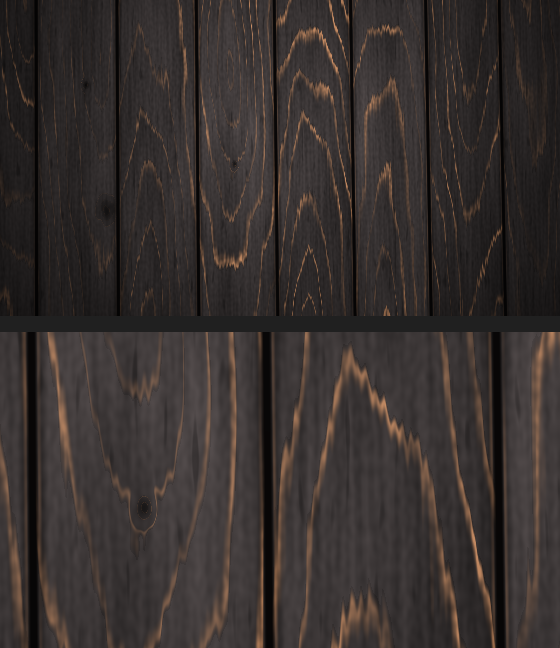
Top, the full canvas; bottom, a detail of the centre.
A WebGL 2 fragment shader for this texture:

```glsl
#version 300 es
precision highp float;

uniform vec2 u_resolution;
out vec4 fragColor;

// Per board: grain centre across, grain centre height, taper, gilding
const vec4 BOARDS[8] = vec4[8](
    vec4(0.36, 1.05, 0.60, 0.70), vec4(0.31, 0.80, 0.55, 0.55),
    vec4(-0.12, -0.35, 0.45, 0.75), vec4(-0.08, 0.78, 0.65, 0.85),
    vec4(-0.08, -0.12, 0.65, 1.15), vec4(-0.08, -0.40, 0.42, 0.95),
    vec4(0.16, 1.20, 0.50, 1.00), vec4(-0.12, 1.30, 0.30, 0.50));

// Per knot: board number, position across, height, radius
const vec4 KNOTS[3] = vec4[3](
    vec4(1.0, 0.36, 0.335, 0.050), vec4(1.0, 0.11, 0.73, 0.018),
    vec4(3.0, -0.03, 0.48, 0.016));

float hash(vec2 p) {
    return fract(sin(dot(p, vec2(127.1, 311.7))) * 43758.55);
}

vec2 gradient(vec2 cell) {
    float angle = 6.2832 * hash(cell);
    return vec2(cos(angle), sin(angle));
}

float gradientNoise(vec2 p) {
    vec2 i = floor(p), f = p - i;
    vec2 s = f * f * f * (f * (f * 6.0 - 15.0) + 10.0);
    float a = dot(gradient(i), f);
    float b = dot(gradient(i + vec2(1, 0)), f - vec2(1, 0));
    float c = dot(gradient(i + vec2(0, 1)), f - vec2(0, 1));
    float d = dot(gradient(i + 1.0), f - 1.0);
    return 1.4 * mix(mix(a, b, s.x), mix(c, d, s.x), s.y);
}

// Growth-ring number; tapered rings cut lengthwise give long arches
float ringField(vec2 p, float board, vec4 grain) {
    vec2 offset = vec2(board * 17.3, board * 5.7);
    float sway = 0.05 * gradientNoise(vec2(p.y * 2.0, board * 9.1));
    float radius = length(vec2(p.x - grain.x - sway, (p.y - grain.y) * grain.z));
    float warp = 0.9 * gradientNoise(p * vec2(2.2, 1.7) + offset)
               + 0.25 * gradientNoise(p * vec2(5.0, 5.0) + offset);
    float jag = 0.11 * gradientNoise(p * vec2(38.0, 7.0) + offset);
    return radius * 8.5 + warp + jag + 3.0;
}

void main() {
    vec2 uv = gl_FragCoord.xy / u_resolution;

    // Boards narrow slightly and lean towards the right
    float across = uv.x + (uv.y - 0.5) * 0.013 * uv.x;
    float slot = 56.25 - sqrt(3214.0 - 768.0 * across);
    float board = clamp(floor(slot) + 1.0, 0.0, 7.0);
    vec2 p = vec2(fract(slot) - 0.5, uv.y);
    vec4 grain = BOARDS[int(board)];
    vec2 offset = vec2(board * 23.7, board * 11.3);

    // Rings bend around each knot
    float rings = ringField(p, board, grain);
    float knotShade = 0.0;
    for (int k = 0; k < 3; k++) {
        if (KNOTS[k].x != board) continue;
        vec2 away = (p - KNOTS[k].yz) * vec2(0.25, 0.65) / KNOTS[k].w;
        away += 0.12 * gradientNoise(p * vec2(12.0, 18.0));
        float d = length(away);
        rings = mix(rings, 2.0 + 3.2 * d, exp(-d * d * 1.6));
        knotShade = max(knotShade, exp(-d * d * 5.0));
    }

    // Each ring ends in a worn line, soft inside and sharp outside
    float ring = floor(rings), phase = rings - ring;
    float chance = hash(vec2(ring, board + 3.0));
    float width = mix(0.16, 0.36, chance * chance);
    float line = smoothstep(1.0 - width, 0.92, phase)
               * (1.0 - smoothstep(0.92, 1.0, phase));
    float wear = 0.75 + 0.6 * gradientNoise(p * vec2(3.0, 3.5) + offset);
    float fibre = gradientNoise(p * vec2(32.0, 6.0) + offset);
    float speck = gradientNoise(p * vec2(36.0, 70.0) + offset);
    line *= mix(0.5, 1.0, hash(vec2(board, ring + 8.0))) * wear;
    line *= clamp(0.9 + 0.35 * fibre + 0.3 * speck, 0.0, 1.3);

    // Charred wood with fine fibres and thin dark pores
    float tone = 1.0 + 0.16 * fibre + 0.11 * speck - 0.12 * phase
               + 0.18 * gradientNoise(p * vec2(3.0, 2.0) - offset)
               + 0.12 * (hash(vec2(board, 41.0)) - 0.5);
    float pore = smoothstep(0.45, 0.75, gradientNoise(p * vec2(24.0, 12.0) - offset));
    vec3 char = vec3(0.205, 0.187, 0.187) * tone * (1.0 - 0.25 * pore);
    vec3 gold = mix(vec3(0.44, 0.31, 0.22), vec3(0.68, 0.48, 0.34), line);
    vec3 color = mix(char, gold, clamp(line * grain.w, 0.0, 0.95));
    color *= 1.0 - 0.6 * knotShade;

    // Rounded board edges, worn rims and black grooves
    float edge = 0.5 - abs(p.x);
    color *= mix(0.6, 1.0, smoothstep(0.015, 0.075, edge));
    float rim = smoothstep(0.018, 0.028, edge) * (1.0 - smoothstep(0.028, 0.042, edge));
    float rimWear = 0.5 + 0.5 * gradientNoise(vec2(p.y * 9.0, board * 4.3 + sign(p.x)));
    color += vec3(0.20, 0.13, 0.08) * rim * rimWear * grain.w;
    color = mix(vec3(0.025, 0.02, 0.02), color, smoothstep(0.010, 0.026, edge));

    // Light pools above the middle and falls off to the corners
    float falloff = length((uv - vec2(0.5, 0.62)) * vec2(1.25, 0.75));
    color *= 1.28 - 0.95 * smoothstep(0.0, 1.0, falloff);
    fragColor = vec4(color, 1.0);
}
```
